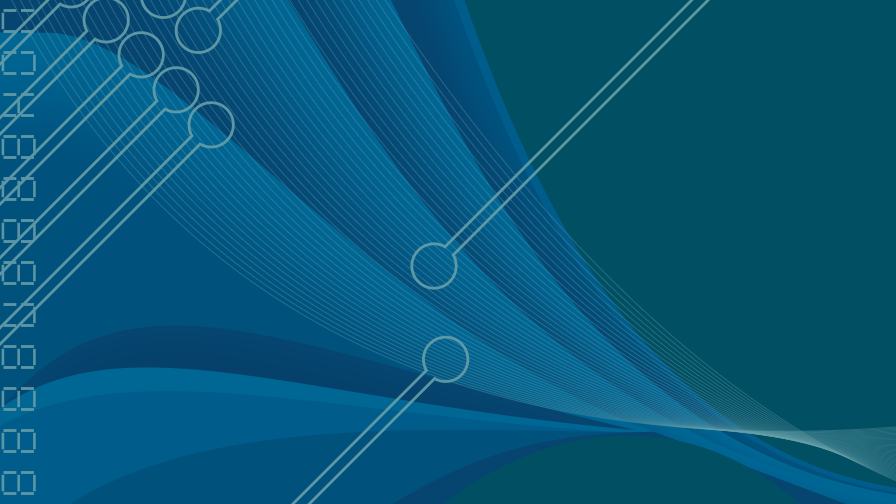
Give the GLSL for this background, as a Shadertoy shader.

```glsl
// Blue folded sheets sweep from the upper left to a pinch at the lower right, over teal.
// Bezier edges bound shaded layers; a fan of fine lines, keyhole circuit traces and
// a column of broken segments lie on top. The design grid is 432 high, y pointing down.

const float GRID_HEIGHT = 432.0;
const vec3 TEAL  = vec3(0.00, 0.31, 0.39);
const vec3 BLUE  = vec3(0.00, 0.32, 0.49);
const vec3 MID   = vec3(0.00, 0.36, 0.54);
const vec3 LIGHT = vec3(0.00, 0.40, 0.58);
const vec3 NAVY  = vec3(0.02, 0.27, 0.44);
const vec3 TRACE = vec3(0.40, 0.62, 0.66);

// Signed distance to a cubic that advances in x; positive below it, ends run on straight
float curveDist(vec2 p, vec2 a, vec2 b, vec2 c, vec2 d) {
    vec2 c1 = 3.0 * (b - a), c2 = 3.0 * (c - 2.0 * b + a), c3 = d - a + 3.0 * (b - c);
    float lo = 0.0, hi = 1.0;
    for (int i = 0; i < 9; i++) {
        float m = 0.5 * (lo + hi);
        if (a.x + m * (c1.x + m * (c2.x + m * c3.x)) < p.x) lo = m; else hi = m;
    }
    float t = 0.5 * (lo + hi);
    vec2 q = a + t * (c1 + t * (c2 + t * c3));
    vec2 tangent = normalize(c1 + t * (2.0 * c2 + 3.0 * t * c3));
    return dot(p - q, vec2(-tangent.y, tangent.x));
}

float fill(float d, float px) { return clamp(d / px + 0.5, 0.0, 1.0); }

float stroke(float d, float halfWidth, float px) { return fill(halfWidth - abs(d), px); }

// Paint one sheet, shaded from its edge inward
vec3 sheet(vec3 col, float d, vec3 edge, vec3 inner, float depth, float px) {
    return mix(col, mix(edge, inner, smoothstep(0.0, depth, d)), fill(d, px));
}

// Ring with a two-rail lead running diagonally; dir is +1 up-right, -1 down-left
float keyhole(vec2 p, vec2 center, float dir) {
    vec2 q = p - center;
    float along = dir * (q.x - q.y) * 0.7071;
    float across = abs(q.x + q.y) * 0.7071;
    return min(length(q) - 19.0, max(across - 5.0, -along));
}

float hash(vec2 p) { return fract(sin(dot(p, vec2(41.3, 289.1))) * 4375.5); }

float boxDist(vec2 p, vec2 halfSize) {
    vec2 q = abs(p) - halfSize;
    return max(q.x, q.y);
}

// Column of slanted-off bars: paired dashes and random uprights in each cell
float segments(vec2 p, float px) {
    float pitch = 36.0;
    float cell = floor(p.y / pitch);
    vec2 q = vec2(p.x - 16.0, mod(p.y, pitch) - 0.5 * pitch);
    vec2 dash = vec2(abs(q.x) - 7.5, abs(q.y) - 9.0);
    float mask = fill(-boxDist(dash, vec2(5.5, 1.2)), px);
    for (int i = -1; i <= 1; i++) {
        float on = step(0.35, hash(vec2(cell, float(i))));
        mask = max(mask, on * fill(-boxDist(q - vec2(float(i) * 13.5, 0.0), vec2(1.1, 7.0)), px));
    }
    return mask;
}

// Fine lines blended between a lower and an upper guide curve
float lineFan(vec2 p, float px) {
    float clear = 1.0;
    for (int i = 0; i < 44; i++) {
        float u = float(i) / 43.0;
        float d = curveDist(p, mix(vec2(10, 0), vec2(330, 0), u), mix(vec2(140, 250), vec2(450, 180), u),
                            mix(vec2(380, 395), vec2(600, 340), u), mix(vec2(768, 366), vec2(768, 412), u));
        clear *= 1.0 - 0.4 * stroke(d, 0.4, px);
    }
    return 1.0 - clear;
}

vec3 upperSheets(vec3 col, vec2 p, float ridge, float px) {
    float taper = mix(1.0, 0.25, clamp(p.x / 600.0, 0.0, 1.0));
    float outer = curveDist(p, vec2(398, 0), vec2(462, 180), vec2(560, 385), vec2(768, 418));
    float second = curveDist(p, vec2(335, 0), vec2(410, 150), vec2(520, 385), vec2(768, 424));
    float third = curveDist(p, vec2(247, 0), vec2(340, 150), vec2(470, 375), vec2(768, 428));
    col = sheet(col, outer, MID, MID, 1.0, px);
    col = sheet(col, outer - 16.0 * taper, BLUE, NAVY, 70.0 * taper, px);
    col = sheet(col, second, LIGHT, NAVY, 120.0 * taper, px);
    col = sheet(col, third, LIGHT, NAVY, 150.0 * taper, px);
    return sheet(col, ridge, LIGHT, BLUE, 120.0 * taper, px);
}

vec3 lowerWaves(vec3 col, vec2 p, float ridge, float px) {
    float shade = curveDist(p, vec2(20, 330), vec2(130, 222), vec2(280, 310), vec2(560, 372));
    float crest = curveDist(p, vec2(0, 350), vec2(110, 272), vec2(260, 345), vec2(560, 370));
    float body = curveDist(p, vec2(0, 365), vec2(120, 300), vec2(300, 360), vec2(560, 372));
    float trough = curveDist(p, vec2(60, 432), vec2(180, 355), vec2(380, 368), vec2(560, 371));
    float rim = curveDist(p, vec2(330, 436), vec2(420, 380), vec2(480, 372), vec2(560, 370));
    float hill = curveDist(p, vec2(375, 436), vec2(470, 360), vec2(590, 345), vec2(690, 436));
    col = sheet(col, min(shade, ridge), NAVY, NAVY * 0.95, 30.0, px);
    col = sheet(col, min(crest, ridge), LIGHT, LIGHT, 1.0, px);
    col = sheet(col, min(body, ridge), MID, MID, 1.0, px);
    col = sheet(col, min(trough, ridge), BLUE, BLUE, 1.0, px);
    col = sheet(col, min(rim, ridge), NAVY, NAVY, 1.0, px);
    return sheet(col, hill, TEAL, TEAL, 1.0, px);
}

void mainImage(out vec4 fragColor, in vec2 fragCoord) {
    float px = GRID_HEIGHT / iResolution.y;
    vec2 p = vec2(fragCoord.x, iResolution.y - fragCoord.y) * px;

    float ridge = curveDist(p, vec2(40, 28), vec2(150, 28), vec2(320, 280), vec2(560, 370));
    vec3 col = upperSheets(TEAL, p, ridge, px);
    col = lowerWaves(col, p, ridge, px);
    col = mix(col, TRACE, lineFan(p, px));

    // Circuit traces: two single ones, then two diagonal rows
    float marks = stroke(keyhole(p, vec2(372, 228), 1.0), 1.2, px);
    marks = max(marks, stroke(keyhole(p, vec2(382, 308), -1.0), 1.2, px));
    for (int i = -1; i < 4; i++) {
        vec2 offset = vec2(30.0 * float(i));
        marks = max(marks, stroke(keyhole(p, vec2(91, 17) + offset, -1.0), 1.2, px));
        if (i < 1) marks = max(marks, stroke(keyhole(p, vec2(170, 26) + offset, 1.0), 1.2, px));
    }
    marks = max(marks, segments(p, px));
    fragColor = vec4(mix(col, TRACE, 0.9 * marks), 1.0);
}
```
